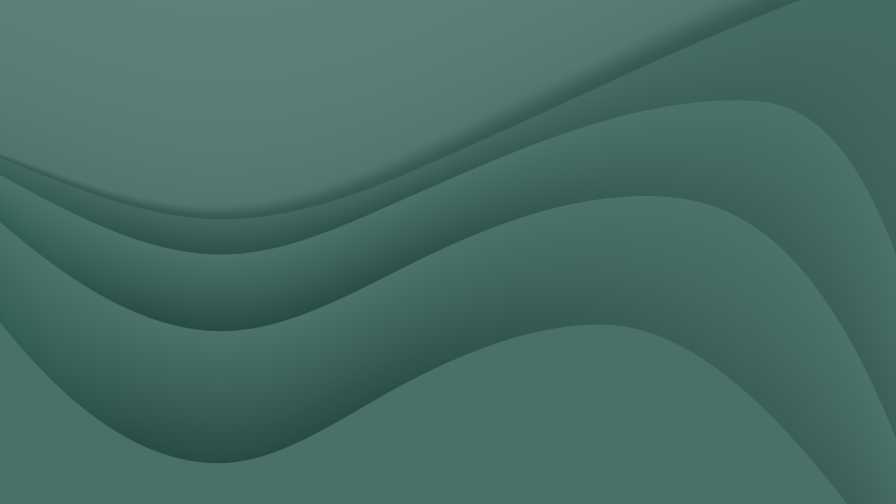
Reproduce this background procedurally as a Shadertoy shader.

```glsl
// Heights, positions and slopes are fractions of the canvas.
struct Wave {
    float left, leftSlope;
    vec2 trough;
    float middle, middleSlope;
    vec2 crest;
    float right, rightSlope;
};

const int WAVES = 4;
const float MIDDLE_X = 0.456;
const Wave WAVE[WAVES] = Wave[WAVES](
    Wave(0.687, -0.71, vec2(0.247, 0.565), 0.657, 0.764, vec2(1.302, 1.162), 1.0, 0.0),
    Wave(0.653, -0.98, vec2(0.247, 0.495), 0.609, 0.782, vec2(0.823, 0.801), 0.495, -4.71),
    Wave(0.560, -1.55, vec2(0.247, 0.343), 0.474, 0.889, vec2(0.721, 0.611), 0.130, -4.44),
    Wave(0.361, -2.25, vec2(0.244, 0.081), 0.243, 0.924, vec2(0.671, 0.356), -0.134, -2.58)
);

const vec3 SKY_LIGHT   = vec3(0.375, 0.515, 0.485);
const vec3 SKY_LOW     = vec3(0.310, 0.450, 0.420);
const vec3 SKY_SHADOW  = vec3(0.215, 0.350, 0.325);
const vec3 LAYER_LIGHT = vec3(0.292, 0.450, 0.415);
const vec3 FIRST_LIGHT = vec3(0.258, 0.405, 0.373);
const vec3 DEEP_SHADE  = vec3(0.155, 0.290, 0.262);
const vec3 SOFT_SHADE  = vec3(0.232, 0.370, 0.345);
const vec3 LEFT_SHADE  = vec3(0.190, 0.360, 0.320);
const vec3 GROUND      = vec3(0.290, 0.445, 0.412);

const float SKY_FALLOFF = 5.0;
const float RIM_BASE = 0.010;    // width of the uppermost shadow at the left
const float RIM_GROWTH = 0.070;  // its widening towards the right
const float SHADE_CURVE = 0.85;

// Cubic through points a and b with the given end slopes
float hermite(float x, vec2 a, vec2 b, float slopeA, float slopeB) {
    float span = b.x - a.x;
    float t = (x - a.x) / span;
    float s = 1.0 - t;
    return mix(a.y, b.y, t * t * (3.0 - 2.0 * t))
         + span * t * s * (slopeA * s - slopeB * t);
}

float waveHeight(Wave w, float x) {
    vec2 middle = vec2(MIDDLE_X, w.middle);
    if (x < w.trough.x) return hermite(x, vec2(0.0, w.left), w.trough, w.leftSlope, 0.0);
    if (x < MIDDLE_X) return hermite(x, w.trough, middle, 0.0, w.middleSlope);
    if (x < w.crest.x) return hermite(x, middle, w.crest, w.middleSlope, 0.0);
    return hermite(x, w.crest, vec2(1.0, w.right), 0.0, w.rightSlope);
}

// Backdrop above the first wave, with its narrow contact shadow
vec3 skyColor(vec2 uv, float edge) {
    float d = max(uv.y - edge, 0.0);
    vec3 color = mix(SKY_LIGHT, SKY_LOW, exp(-SKY_FALLOFF * d));
    float rim = RIM_BASE + RIM_GROWTH * uv.x;
    return mix(SKY_SHADOW, color, smoothstep(0.0, 1.15, d / rim));
}

// Shadow colour cast by a lower wave: deepest around the trough
vec3 shadeColor(float x) {
    vec3 shade = mix(DEEP_SHADE, SOFT_SHADE, smoothstep(0.30, 0.80, x));
    return mix(LEFT_SHADE, shade, smoothstep(0.0, 0.20, x));
}

void mainImage(out vec4 fragColor, in vec2 fragCoord) {
    vec2 uv = fragCoord / iResolution.xy;

    float heights[WAVES];
    for (int i = 0; i < WAVES; i++) heights[i] = waveHeight(WAVE[i], uv.x);

    vec3 color = skyColor(uv, heights[0]);
    vec3 shade = shadeColor(uv.x);

    // Paint the layers from back to front
    for (int i = 0; i < WAVES; i++) {
        float depth = heights[i] - uv.y;
        float blur = 0.7 * fwidth(depth);
        vec3 layer = GROUND;
        if (i < WAVES - 1) {
            float lower = heights[i + 1];
            float t = clamp((uv.y - lower) / max(heights[i] - lower, 0.001), 0.0, 1.0);
            vec3 light = i == 0 ? mix(FIRST_LIGHT, LAYER_LIGHT, 0.5 * uv.x) : LAYER_LIGHT;
            layer = mix(shade, light, pow(t, SHADE_CURVE));
            // The first layer is thin, so its shadow stays lighter
            if (i == 0) layer = mix(layer, light, 0.2);
        }
        color = mix(color, layer, smoothstep(-blur, blur, depth));
    }

    fragColor = vec4(color, 1.0);
}
```
